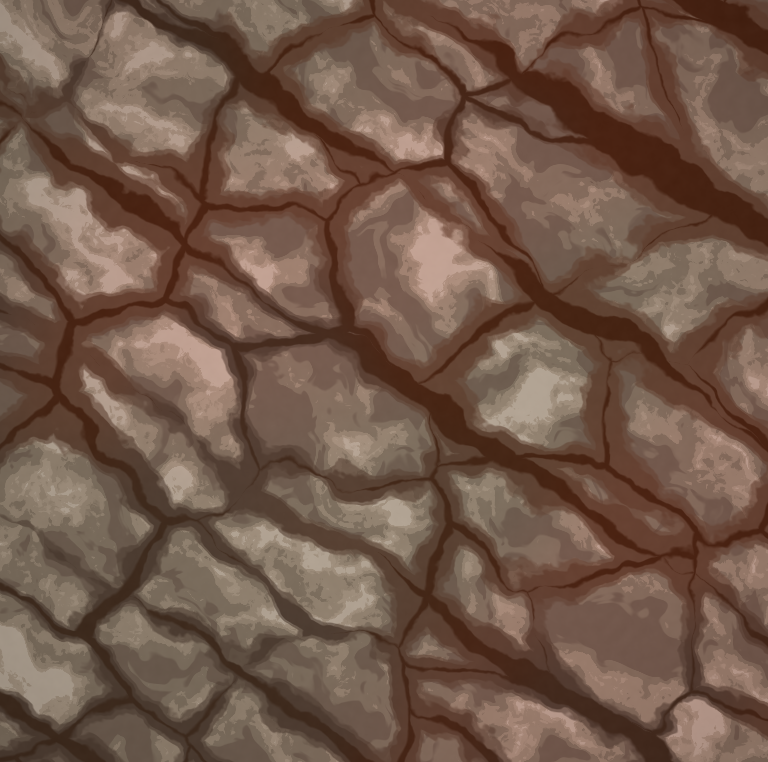
Write a Shadertoy shader that draws this texture.

```glsl
vec2 hash2(vec2 p) {
    vec3 h = fract(p.xyx * vec3(0.1031, 0.1030, 0.0973));
    h += dot(h, h.yzx + 33.33);
    return fract((h.xx + h.yz) * h.zy);
}

float gradientNoise(vec2 p) {
    vec2 i = floor(p), f = p - i;
    vec2 u = f * f * f * (f * (f * 6.0 - 15.0) + 10.0);
    vec2 x = vec2(1.0, 0.0), y = vec2(0.0, 1.0);
    float a = dot(hash2(i) * 2.0 - 1.0, f);
    float b = dot(hash2(i + x) * 2.0 - 1.0, f - x);
    float c = dot(hash2(i + y) * 2.0 - 1.0, f - y);
    float d = dot(hash2(i + 1.0) * 2.0 - 1.0, f - 1.0);
    return mix(mix(a, b, u.x), mix(c, d, u.x), u.y);
}

float fbm(vec2 p) {
    float sum = 0.0, amplitude = 1.0;
    for (int i = 0; i < 4; i++) {
        sum += amplitude * gradientNoise(p);
        p = mat2(1.6, 1.2, -1.2, 1.6) * p + 7.3;
        amplitude *= 0.52;
    }
    return sum;
}

// x: distance to the nearest cell border, y: random value of the cell
vec2 stoneCells(vec2 p) {
    vec2 base = floor(p), nearest = vec2(0.0), nearestCell = base;
    float best = 9.0, border = 9.0;
    for (int j = -1; j <= 1; j++)
    for (int i = -1; i <= 1; i++) {
        vec2 cell = base + vec2(i, j);
        vec2 r = cell + 0.1 + 0.8 * hash2(cell) - p;
        if (dot(r, r) < best) {
            best = dot(r, r);
            nearest = r;
            nearestCell = cell;
        }
    }
    for (int j = -2; j <= 2; j++)
    for (int i = -2; i <= 2; i++) {
        vec2 cell = nearestCell + vec2(i, j);
        vec2 r = cell + 0.1 + 0.8 * hash2(cell) - p;
        vec2 across = r - nearest;
        if (dot(across, across) > 1e-4)
            border = min(border, dot(0.5 * (r + nearest), normalize(across)));
    }
    return vec2(border, hash2(nearestCell + 51.0).x);
}

float above(float value, float level, float soft) {
    return smoothstep(level - soft, level + soft, value);
}

void mainImage(out vec4 fragColor, in vec2 fragCoord) {
    vec2 uv = fragCoord / iResolution.xy;
    vec2 p = fragCoord / iResolution.y;

    // Ragged coordinates, turned along the slanting strata
    vec2 bend = vec2(fbm(p * 5.0), fbm(p * 5.0 + 19.0));
    vec2 chip = vec2(fbm(p * 24.0 + 3.0), fbm(p * 24.0 + 41.0));
    vec2 w = p + 0.045 * bend + 0.007 * chip;
    vec2 q = mat2(0.82, 0.57, -0.57, 0.82) * w;
    q = vec2(dot(w, vec2(0.82, -0.57)), dot(w, vec2(0.57, 0.82)));

    // Joints between stones, and long faults along the strata
    vec2 stone = stoneCells(q * vec2(4.2, 5.4) + 5.0);
    float joint = stone.x * 0.21 - 0.003 - 0.013 * gradientNoise(p * 4.0 + 9.0);
    float strata = (q.y - 0.49) / 0.215 + 0.5;
    float fault = abs(fract(strata) - 0.5) * 0.215;
    fault -= 0.006 + 0.05 * gradientNoise(vec2(q.x * 2.6, floor(strata) * 3.7 + 0.4));
    float gap = min(joint, fault);

    // Flat patches of stone tone
    vec2 grain = vec2(dot(p, vec2(0.82, -0.57)), dot(p, vec2(0.57, 0.82)));
    float tone = fbm(grain * vec2(8.0, 12.0) + 1.4 * bend + 13.0);
    tone += 2.5 * (clamp(gap, 0.0, 0.06) - 0.03) + 0.2 * (stone.y - 0.5);
    float flake = tone + 0.25 * fbm(grain * vec2(22.0, 30.0) + 2.0 * chip);
    vec3 color = mix(vec3(0.44, 0.355, 0.31), vec3(0.505, 0.425, 0.37), above(tone, -0.12, 0.03));
    color = mix(color, vec3(0.59, 0.50, 0.44), above(flake, 0.08, 0.03));
    color = mix(color, vec3(0.645, 0.55, 0.49), above(flake, 0.26, 0.03));
    color = mix(color, vec3(0.72, 0.63, 0.58), above(flake, 0.38, 0.03));

    // Shaded earth around the gaps, redder above and greyer below
    float region = gradientNoise(p * 3.0 + 27.0);
    float red = above(region + 0.5 * (uv.x + uv.y), 0.42, 0.2);
    vec3 earth = mix(vec3(0.32, 0.24, 0.20), vec3(0.39, 0.26, 0.20), red);
    float earthEdge = gap - 0.03 * region + 0.022 * fbm(grain * vec2(12.0, 20.0) + 61.0);
    color = mix(mix(earth, color, 0.4), color, above(earthEdge, 0.018, 0.002));
    color = mix(earth, color, above(earthEdge, 0.011, 0.002));

    // Deep cracks
    vec3 crack = mix(vec3(0.26, 0.17, 0.12), vec3(0.285, 0.14, 0.075), red);
    color = mix(crack, color, above(gap + 0.004 * chip.x, 0.0, 0.002));

    // Broad drift from rosy to grey-green, darker toward the rim
    float drift = gradientNoise(p * 2.2 + 71.0) + 0.4 * (uv.x - 0.5);
    color *= mix(vec3(0.95, 1.0, 0.98), vec3(1.04, 0.99, 0.98), above(drift, 0.0, 0.3));
    color *= 1.03 - 0.3 * dot(uv - 0.5, uv - 0.5);
    color += 0.012 * fbm(p * 60.0);
    fragColor = vec4(color, 1.0);
}
```
